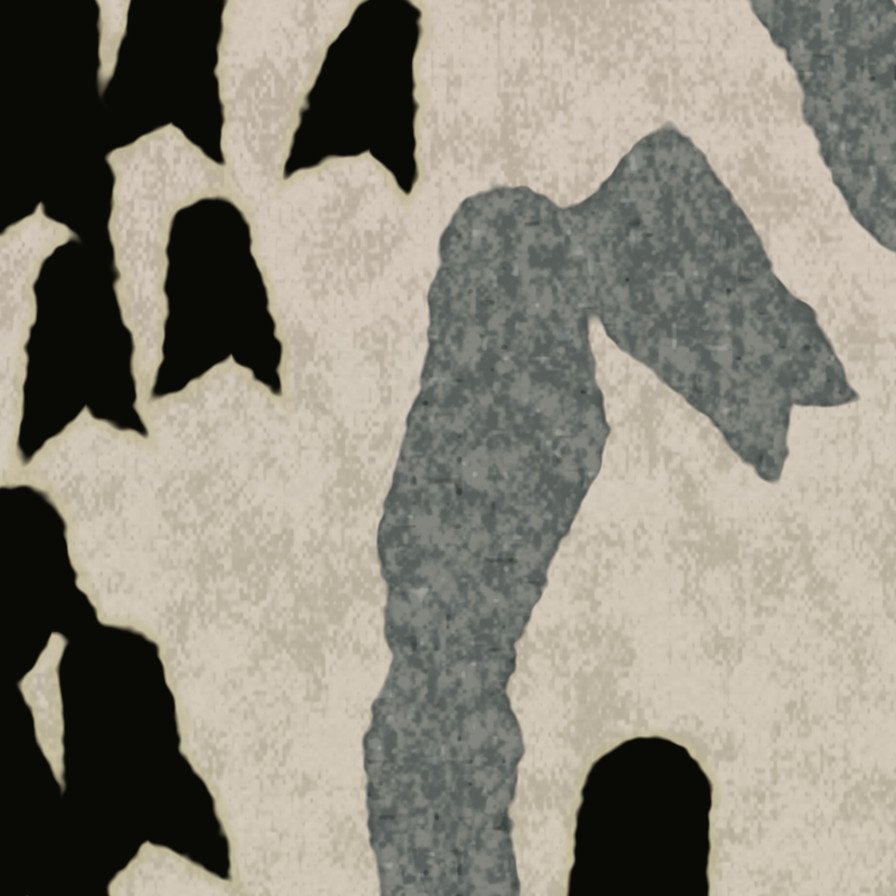
Give the GLSL for this pattern, as a Shadertoy shader.

```glsl
float hash(vec2 p) {
    return fract(sin(dot(p, vec2(127.1, 311.7))) * 43758.5453);
}

float noise(vec2 p) {
    vec2 i = floor(p), f = fract(p);
    f = f * f * (3.0 - 2.0 * f);
    return mix(mix(hash(i), hash(i + vec2(1, 0)), f.x),
               mix(hash(i + vec2(0, 1)), hash(i + vec2(1, 1)), f.x), f.y);
}

float fbm(vec2 p) {
    float sum = 0.0, amp = 0.5;
    for (int i = 0; i < 4; i++) {
        sum += amp * noise(p);
        p = p * 2.03 + 17.3;
        amp *= 0.5;
    }
    return sum / 0.9375;
}

float smin(float a, float b, float k) {
    float h = max(k - abs(a - b), 0.0) / k;
    return min(a, b) - h * h * k * 0.25;
}

float smax(float a, float b, float k) {
    return -smin(-a, -b, k);
}

// Capsule whose radius changes from ra to rb
float limb(vec2 p, vec2 a, vec2 b, float ra, float rb) {
    vec2 ab = b - a;
    float h = clamp(dot(p - a, ab) / dot(ab, ab), 0.0, 1.0);
    return length(p - a - h * ab) - mix(ra, rb, h);
}

// Tapered petal with a rounded head and a swallowtail end
float petal(vec2 p, float tilt, float halfLen, float headW, float tailW) {
    float c = cos(tilt), s = sin(tilt);
    vec2 q = vec2(dot(p, vec2(c, s)), dot(p, vec2(s, -c)));
    float t = clamp(q.y / halfLen * 0.5 + 0.5, 0.0, 1.0);
    float side = (abs(q.x) - mix(headW, tailW, t)) * 0.95;
    float notch = (q.y - 0.7 * abs(q.x - 0.012) - 0.72 * halfLen) * 0.82;
    return smax(smax(side, -q.y - halfLen, 0.05), notch, 0.008);
}

// Dark petals in loose rows down the left side, plus one stump
float darkShapes(vec2 p) {
    float d = limb(p, vec2(0.715, 0.095), vec2(0.71, -0.1), 0.077, 0.07);
    for (float row = 0.0; row < 4.0; row++) {
        for (float col = 0.0; col < 1.0 + abs(2.0 - row); col++) {
            vec2 centre = vec2(0.035 + 0.05 * sin(1.57 * row) + col * (0.12 + 0.035 * col),
                               0.88 - 0.26 * row + 0.06 * sin(1.3 * col));
            float outer = step(1.0, abs(row - 1.5));
            float size = 0.95 + outer * (col < 0.5 ? 0.45 : 0.1 * row);
            float tilt = 0.1 * (row - col) + 0.15 * (hash(vec2(row, col)) - 0.5);
            d = smin(d, petal(p - centre, tilt, 0.11 * size, 0.042 * size, 0.074 * size), 0.015);
        }
    }
    return d;
}

// Jointed stalk, drooping leaf and corner band
float greyShapes(vec2 p) {
    float d = limb(p, vec2(0.572, 0.71), vec2(0.57, 0.53), 0.08, 0.108);
    d = smin(d, limb(p, vec2(0.57, 0.53), vec2(0.512, 0.37), 0.108, 0.092), 0.01);
    d = smin(d, limb(p, vec2(0.512, 0.37), vec2(0.5, 0.2), 0.092, 0.06), 0.01);
    d = smin(d, limb(p, vec2(0.497, 0.17), vec2(0.497, -0.1), 0.084, 0.075), 0.02);
    d = smin(d, petal(p - vec2(0.797, 0.65), 0.69, 0.2, 0.107, 0.068), 0.02);
    return min(d, limb(p, vec2(0.89, 1.05), vec2(1.03, 0.8), 0.07, 0.085));
}

void mainImage(out vec4 fragColor, in vec2 fragCoord) {
    vec2 uv = fragCoord / iResolution.y;
    float soft = max(0.0028, 1.0 / iResolution.y);

    // Hand-cut outlines: broad wobble plus small nicks
    vec2 wobble = vec2(fbm(uv * 11.0), fbm(uv * 11.0 + 40.0)) - 0.5;
    vec2 nick = vec2(noise(uv * 75.0), noise(uv * 75.0 + 9.0)) - 0.5;
    vec2 p = uv + 0.034 * wobble + 0.006 * nick;
    float dark = darkShapes(p);
    float grey = greyShapes(p);

    // Cream cloth with faint weave and soft stains
    float weave = noise(uv * vec2(230.0, 150.0));
    float stain = fbm(uv * vec2(26.0, 18.0));
    float shade = smoothstep(0.4, 0.72, 0.62 * stain + 0.38 * weave);
    vec3 col = mix(vec3(0.82, 0.78, 0.72), vec3(0.73, 0.69, 0.62), shade);
    col += 0.035 * (noise(uv * 190.0 + 5.0) - 0.5);
    col += vec3(0.012, 0.0, 0.012) * (uv.y - 0.5);

    // Yellowed rim around the dark cut-outs
    col = mix(col, vec3(0.74, 0.71, 0.55), 0.55 * smoothstep(0.016, 0.002, dark));

    // Mottled grey paint, darker along its border
    float mottle = 0.5 * fbm(uv * vec2(62.0, 45.0)) + 0.3 * noise(uv * vec2(150.0, 105.0))
                 + 0.2 * noise(uv * 210.0);
    vec3 paint = mix(vec3(0.35, 0.375, 0.36), vec3(0.51, 0.525, 0.495), smoothstep(0.32, 0.68, mottle));
    paint += 0.11 * smoothstep(0.8, 1.0, noise(uv * 85.0 + 31.0));
    paint -= 0.13 * smoothstep(0.82, 1.0, noise(uv * 80.0 + 77.0));
    paint *= 1.0 - 0.14 * smoothstep(-0.012, 0.0, grey);
    col = mix(col, paint, smoothstep(soft, -soft, grey));

    // Near-black ink with a brown fringe
    vec3 ink = mix(vec3(0.035, 0.035, 0.02), vec3(0.2, 0.19, 0.13), smoothstep(-0.004, 0.002, dark));
    col = mix(col, ink, smoothstep(soft, -soft, dark));

    fragColor = vec4(col, 1.0);
}
```
